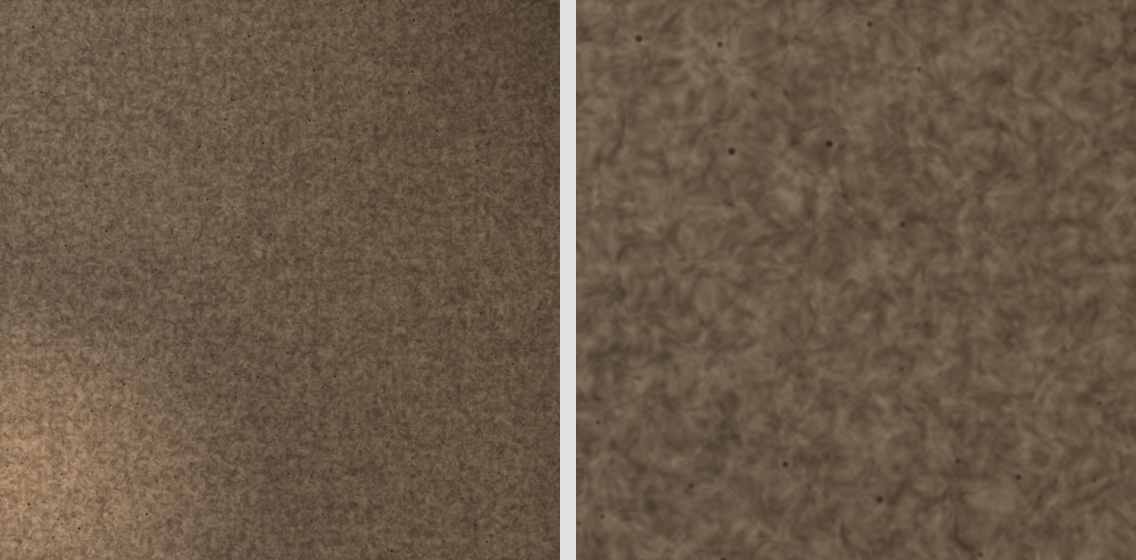
Left, the full canvas; right, a detail of the centre.
This texture is drawn by a Shadertoy shader. Its source:

```glsl
const vec3 LEFT_TONE = vec3(0.442, 0.378, 0.308);
const vec3 RIGHT_TONE = vec3(0.392, 0.324, 0.256);
const vec3 GLOW_TONE = vec3(0.160, 0.112, 0.072);
const vec3 SPECK_TONE = vec3(0.17, 0.13, 0.10);
const vec3 GREY_SHIFT = vec3(-0.012, 0.002, 0.018);

const vec2 GLOW_CENTER = vec2(-0.04, 0.14);
const vec2 GLOW_RADIUS = vec2(0.52, 0.36);
const float CORNER_SHADE = 0.16;

const float GRAIN_SCALE = 115.0;
const float GRAIN_CONTRAST = 0.45;
const float WEAVE_SCALE = 140.0;
const float WEAVE_STRETCH = 0.12;
const float WEAVE_CONTRAST = 0.09;

const float SPECK_CELLS = 44.0;
const float SPECK_SHARE = 0.10;
const float SPECK_RADIUS = 0.0021;

// Integer hash giving two values in 0..1
vec2 hash2(vec2 cell, uint seed) {
    uvec2 v = uvec2(ivec2(cell)) * 1664525u + uvec2(1013904223u + seed * 7919u);
    v.x += v.y * 1664525u;
    v.y += v.x * 1664525u;
    v ^= v >> 16u;
    v.x += v.y * 1664525u;
    v.y += v.x * 1664525u;
    v ^= v >> 16u;
    return vec2(v & 0xffffu) / 65535.0;
}

// Smooth value noise centred on zero
float noise(vec2 p, uint seed) {
    vec2 i = floor(p);
    vec2 f = fract(p);
    f = f * f * (3.0 - 2.0 * f);
    float low = mix(hash2(i, seed).x, hash2(i + vec2(1, 0), seed).x, f.x);
    float high = mix(hash2(i + vec2(0, 1), seed).x, hash2(i + vec2(1, 1), seed).x, f.x);
    return mix(low, high, f.y) - 0.5;
}

// Mottled fibres in three sizes
float grain(vec2 p) {
    vec2 bend = vec2(noise(p * 60.0, 1u), noise(p * 60.0, 2u)) * 0.008;
    vec2 q = (p + bend) * GRAIN_SCALE;
    return 0.55 * noise(q, 3u)
         + 0.60 * noise(mat2(0.8, 0.6, -0.6, 0.8) * q * 1.9, 4u)
         + 0.35 * noise(q * 3.3, 5u);
}

// Faint upright and level threads
float weave(vec2 p) {
    vec2 q = p * WEAVE_SCALE;
    return noise(q * vec2(1.0, WEAVE_STRETCH), 6u)
         + noise(q * vec2(WEAVE_STRETCH, 1.0), 7u);
}

// Sparse dark flecks, one at most per cell
float specks(vec2 p, float pixel) {
    vec2 cell = floor(p * SPECK_CELLS);
    vec2 chance = hash2(cell, 8u);
    vec2 center = (cell + 0.15 + 0.7 * hash2(cell, 9u)) / SPECK_CELLS;
    float radius = SPECK_RADIUS * mix(0.5, 1.0, chance.y);
    float edge = max(pixel, 0.0012);
    float disc = 1.0 - smoothstep(radius - edge, radius + edge, length(p - center));
    return disc * step(chance.x, SPECK_SHARE) * mix(0.35, 0.85, chance.y);
}

// Broad light across the surface
vec3 lighting(vec2 p) {
    vec3 tone = mix(LEFT_TONE, RIGHT_TONE, smoothstep(0.0, 0.85, p.x));
    float corner = smoothstep(0.5, 0.0, length(p - vec2(1.05)));
    float side = smoothstep(0.85, 1.05, p.x);
    tone *= 1.0 - CORNER_SHADE * corner - 0.06 * side;
    float reach = length((p - GLOW_CENTER) / GLOW_RADIUS);
    float shade = smoothstep(0.45, 0.0, abs(reach - 1.05));
    tone *= 1.0 - 0.05 * shade;
    return tone + GLOW_TONE * smoothstep(1.05, 0.1, reach);
}

void mainImage(out vec4 fragColor, in vec2 fragCoord) {
    vec2 p = fragCoord / iResolution.xy;
    float pixel = 1.0 / iResolution.y;

    float mottle = grain(p);
    vec3 color = lighting(p);
    color *= 1.0 + GRAIN_CONTRAST * mottle + WEAVE_CONTRAST * weave(p);
    color += GREY_SHIFT * mottle;
    color = mix(color, SPECK_TONE, specks(p, pixel));

    fragColor = vec4(clamp(color, 0.0, 1.0), 1.0);
}
```
